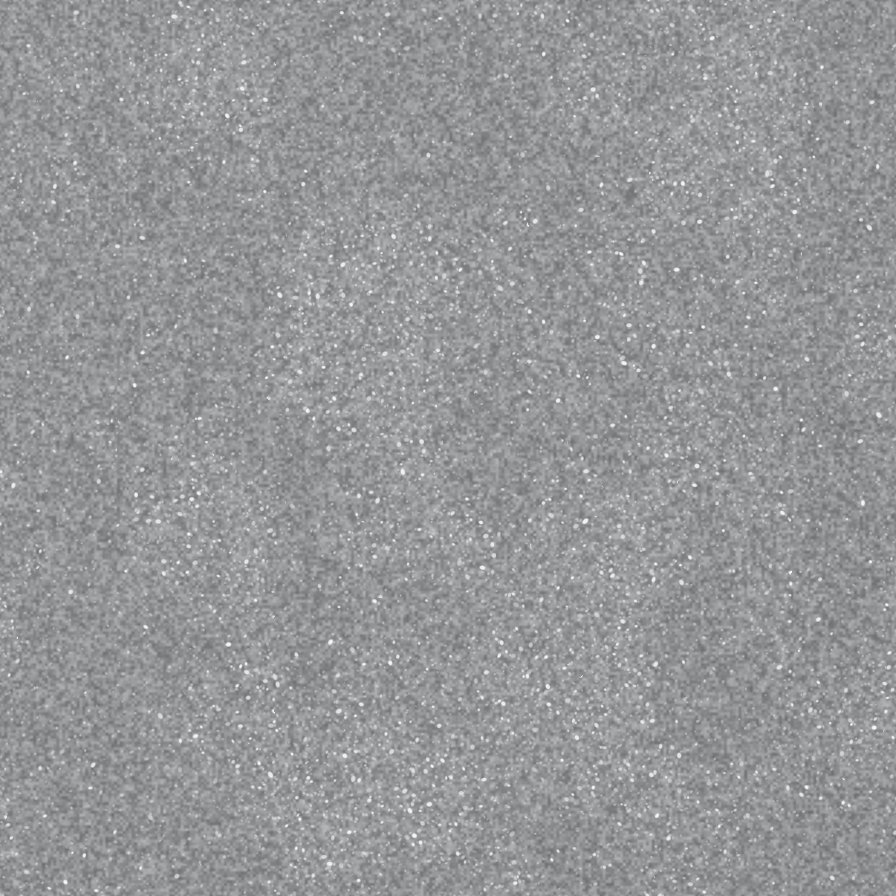
Reproduce this texture procedurally as a three.js fragment shader.

```glsl
// Grey glitter card: a fine, grainy matte ground strewn with tiny bright flecks.
// Two jittered grids place the flecks; soft, upright clouds of noise decide
// where they gather.

varying vec2 vUv;

const vec3  GROUND_COLOR    = vec3(0.566, 0.570, 0.575);
const vec3  FLECK_COLOR     = vec3(0.955, 0.960, 0.965);
const float GRAIN_CONTRAST  = 0.29;
const float FINE_GRAIN      = 310.0;             // grains across the canvas
const float COARSE_GRAIN    = 175.0;
const vec2  CLOUD_SCALE     = vec2(7.0, 4.0);    // clouds are taller than wide
const float CLOUD_LIFT      = 0.022;
const float LIGHT_FALLOFF   = 0.018;             // top left to lower right
const float DUST_CELLS      = 150.0;             // small faint flecks
const float GLITTER_CELLS   = 92.0;              // larger bright flecks
const vec2  DUST_RADIUS     = vec2(0.0010, 0.0019);
const vec2  GLITTER_RADIUS  = vec2(0.0013, 0.0027);
const vec2  DUST_SHARE      = vec2(0.20, 0.60);  // outside and inside clouds
const vec2  GLITTER_SHARE   = vec2(0.07, 0.50);
const vec2  DUST_STRENGTH   = vec2(0.15, 0.55);
const vec2  GLITTER_STRENGTH = vec2(0.35, 1.00);
const float EDGE_SOFTNESS   = 0.0011;

float hash(vec2 p) {
  vec3 q = fract(p.xyx * 0.1031);
  q += dot(q, q.yzx + 33.33);
  return fract((q.x + q.y) * q.z);
}

// Four independent random values for one cell
vec4 hash4(vec2 p) {
  return vec4(hash(p), hash(p + 37.2), hash(p + 91.7), hash(p + 153.4));
}

float valueNoise(vec2 p) {
  vec2 cell = floor(p);
  vec2 f = fract(p);
  f = f * f * (3.0 - 2.0 * f);
  float low  = mix(hash(cell), hash(cell + vec2(1.0, 0.0)), f.x);
  float high = mix(hash(cell + vec2(0.0, 1.0)), hash(cell + 1.0), f.x);
  return mix(low, high, f.y);
}

// Soft patches in which flecks crowd together, from 0 to 1
float fleckCloud(vec2 uv) {
  float n = 0.6 * valueNoise(uv * CLOUD_SCALE + 5.3)
          + 0.4 * valueNoise(uv * CLOUD_SCALE * 2.5 + 61.0);
  return smoothstep(0.38, 0.80, n);
}

// Matte grain, centred on zero
float grain(vec2 uv) {
  mat2 turn = mat2(0.8, 0.6, -0.6, 0.8);
  float fine   = valueNoise(uv * FINE_GRAIN + 11.0);
  float coarse = valueNoise(turn * uv * COARSE_GRAIN + 400.0);
  return 0.62 * fine + 0.38 * coarse - 0.5;
}

// Brightest fleck covering this point, searched in the neighbouring cells
float flecks(vec2 uv, float cells, float share, vec2 radii, vec2 strengths, float seed) {
  vec2 home = floor(uv * cells);
  float cover = 0.0;
  for (int y = -1; y <= 1; y++) {
    for (int x = -1; x <= 1; x++) {
      vec2 cell = home + vec2(float(x), float(y));
      vec4 place = hash4(cell + seed);
      vec4 look  = hash4(cell + seed + 517.0);
      vec2 offset = uv - (cell + place.xy) / cells;

      // Slightly stretched grain in a random direction
      float angle = look.x * 6.2832;
      vec2 axis = vec2(cos(angle), sin(angle));
      float along  = dot(offset, axis);
      float across = dot(offset, vec2(-axis.y, axis.x));
      float dist = length(vec2(along * mix(0.7, 1.0, look.y), across * 1.1));

      float radius = mix(radii.x, radii.y, look.z * look.z);
      float shape = 1.0 - smoothstep(radius - EDGE_SOFTNESS, radius + EDGE_SOFTNESS, dist);
      float strength = mix(strengths.x, strengths.y, look.w);
      cover = max(cover, shape * strength * step(place.z, share));
    }
  }
  return cover;
}

void main() {
  float cloud = fleckCloud(vUv);

  // Ground: grain, pale clouds and a faint fall of light
  float light = (vUv.y - vUv.x) * 0.5 * LIGHT_FALLOFF;
  vec3 color = GROUND_COLOR + light + cloud * CLOUD_LIFT + grain(vUv) * GRAIN_CONTRAST;

  // Flecks: faint dust below, bright glitter above
  float dust = flecks(vUv, DUST_CELLS, mix(DUST_SHARE.x, DUST_SHARE.y, cloud),
                      DUST_RADIUS, DUST_STRENGTH, 19.0);
  float glitter = flecks(vUv, GLITTER_CELLS, mix(GLITTER_SHARE.x, GLITTER_SHARE.y, cloud),
                         GLITTER_RADIUS, GLITTER_STRENGTH, 283.0);
  color = mix(color, FLECK_COLOR, max(dust, glitter));

  gl_FragColor = vec4(color, 1.0);
}
```
